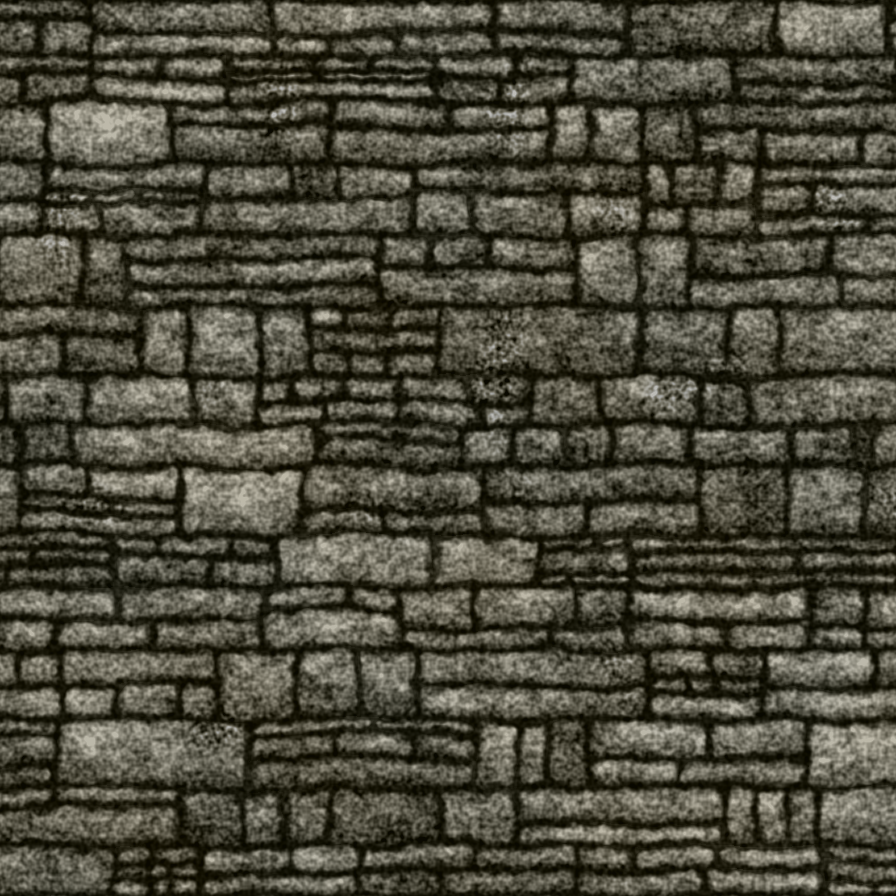
Write a WebGL 2 fragment shader that draws this texture.

```glsl
#version 300 es
precision highp float;

uniform vec2 u_resolution;
out vec4 fragColor;

float hash(vec2 p) {
    vec3 q = fract(p.xyx * 0.1031);
    q += dot(q, q.yzx + 33.33);
    return fract((q.x + q.y) * q.z);
}

float cornerSlope(vec2 cell, vec2 offset) {
    float angle = 6.2832 * hash(cell + 17.0);
    return dot(vec2(cos(angle), sin(angle)), offset);
}

// Gradient noise, roughly -0.7 to 0.7
float noise(vec2 p) {
    vec2 i = floor(p), f = fract(p);
    vec2 s = f * f * f * (f * (f * 6.0 - 15.0) + 10.0);
    vec2 e = vec2(1.0, 0.0);
    float low = mix(cornerSlope(i, f), cornerSlope(i + e, f - e), s.x);
    float high = mix(cornerSlope(i + e.yx, f - e.yx), cornerSlope(i + 1.0, f - 1.0), s.x);
    return mix(low, high, s.y);
}

float fbm(vec2 p) {
    float sum = 0.0, amplitude = 1.0;
    for (int i = 0; i < 3; i++) {
        sum += amplitude * noise(p);
        p = p * 2.1 + 11.3;
        amplitude *= 0.6;
    }
    return sum;
}

float boundary(float i, float count, float seed) {
    float inside = step(0.5, i) * step(i, count - 0.5);
    return i + inside * 0.66 * (hash(vec2(i, seed)) - 0.5);
}

// Uneven division of 0..1: part index, distance to its low and high ends
vec3 divide(float t, float count, float seed) {
    t *= count;
    float i = floor(t);
    if (t < boundary(i, count, seed)) i -= 1.0;
    else if (t > boundary(i + 1.0, count, seed)) i += 1.0;
    return vec3(i, t - boundary(i, count, seed), boundary(i + 1.0, count, seed) - t) / vec3(1.0, count, count);
}

void main() {
    vec2 uv = gl_FragCoord.xy / u_resolution.y;
    vec2 p = uv + 0.009 * vec2(noise(uv * 14.0), noise(uv * vec2(9.0, 14.0) + 40.0));
    p += 0.0045 * vec2(noise(uv * 45.0 + 7.0), noise(uv * 45.0 + 90.0));

    // Courses, cut into blocks, then layers, then single stones
    vec3 course = divide(p.y, 15.0, 3.0);
    float courseHeight = course.y + course.z;
    vec3 block = divide((p.x + hash(vec2(course.x, 8.0))) / 3.0, 15.0, course.x + 20.0);
    float blockWidth = 3.0 * (block.y + block.z);
    float blockSeed = course.x * 31.0 + block.x * 7.0 + 60.0;
    float layers = 1.0 + floor(0.25 + 2.3 * hash(vec2(blockSeed, 2.0)));
    layers = min(layers, floor(courseHeight / 0.017));
    vec3 layer = divide(course.y / courseHeight, layers, blockSeed);
    float layerSeed = blockSeed + layer.x * 131.0;
    float stones = 1.0 + floor(2.7 * hash(vec2(layerSeed, 5.0)));
    vec3 stone = divide(3.0 * block.y / blockWidth, stones, layerSeed + 9.0);
    vec2 id = vec2(layerSeed, stone.x);

    // Rounded distance to the joints
    vec2 inset = vec2(min(stone.y, stone.z) * blockWidth, min(layer.y, layer.z) * courseHeight);
    float radius = 0.011;
    float depth = radius - length(max(radius - inset, 0.0));
    depth += 0.0035 * noise(uv * 60.0) + 0.002 * noise(uv * 130.0) - 0.0012 * hash(id + 4.0);
    float face = smoothstep(-0.0005, 0.0065, depth);
    float jointFade = 0.28 * smoothstep(0.0, 0.4, noise(uv * 11.0 + 25.0));
    float rise = layer.y / (layer.y + layer.z);

    // Stone tone, weathering and grit
    float tone = 0.385 + 0.14 * (hash(id) - 0.5);
    tone += 0.14 * noise(uv * 5.0 + 3.0);
    tone += 0.22 * fbm(uv * vec2(24.0, 38.0) + 10.0 * hash(id + 2.0));
    tone += 0.13 * noise(uv * vec2(65.0, 100.0) + 5.0);
    tone *= mix(0.76, 1.16, smoothstep(0.0, 0.7, rise));
    tone *= mix(0.72, 1.05, smoothstep(0.002, 0.011, depth));
    float grit = noise(uv * 135.0) + 0.9 * noise(uv * 215.0 + 50.0);
    float patchy = smoothstep(0.28, 0.5, noise(uv * 8.0 + 70.0));
    tone += grit * (0.24 + 0.16 * patchy);

    float value = mix(0.065 + 0.07 * grit, tone, max(face, jointFade));
    value = clamp(value, 0.035, 0.74);

    // Olive grey with faint brown stains and cool pale flecks
    vec3 color = vec3(value, value * 0.985 - 0.004, value * 0.975 - 0.056);
    color += vec3(0.012, 0.0, -0.014) * noise(uv * 7.0 + 33.0);
    float fleck = patchy * smoothstep(0.45, 0.65, value);
    color += fleck * vec3(0.0, 0.015, 0.06);
    fragColor = vec4(clamp(color, 0.0, 1.0), 1.0);
}
```
